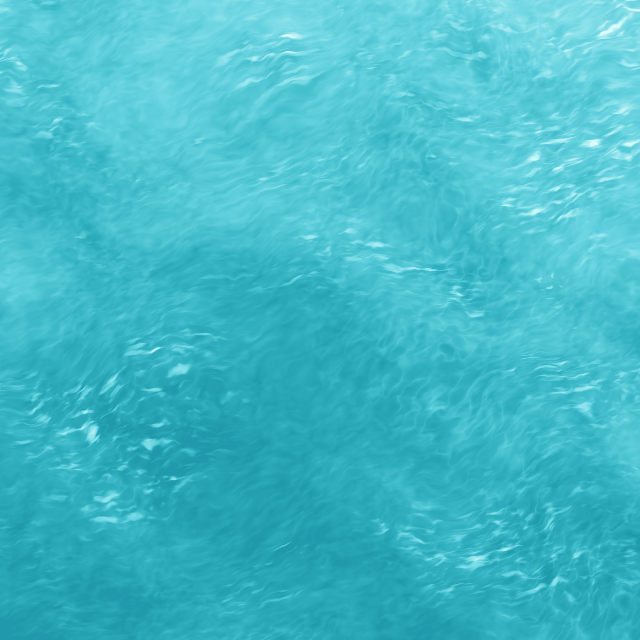
Reproduce this texture procedurally as a Shadertoy shader.

```glsl
// Sunlit turquoise sea surface with broad swells, fine wavelets and pale glints.

const vec3 DEEP  = vec3(0.12, 0.60, 0.67);
const vec3 TEAL  = vec3(0.19, 0.69, 0.75);
const vec3 AQUA  = vec3(0.275, 0.75, 0.805);
const vec3 PALE  = vec3(0.39, 0.82, 0.87);
const vec3 FOAM  = vec3(0.51, 0.87, 0.91);
const vec3 GLINT = vec3(0.86, 0.98, 0.98);

// Random gradient in [-1, 1] for a lattice cell
vec2 hashGradient(vec2 cell) {
    vec3 q = fract(cell.xyx * vec3(0.1031, 0.1030, 0.0973));
    q += dot(q, q.yzx + 33.33);
    return 2.0 * fract((q.xx + q.yz) * q.zy) - 1.0;
}

float cornerValue(vec2 cell, vec2 local, vec2 corner) {
    return dot(hashGradient(cell + corner), local - corner);
}

float gradientNoise(vec2 p) {
    vec2 cell = floor(p), f = fract(p);
    vec2 fade = f * f * f * (f * (f * 6.0 - 15.0) + 10.0);
    float low = mix(cornerValue(cell, f, vec2(0, 0)), cornerValue(cell, f, vec2(1, 0)), fade.x);
    float high = mix(cornerValue(cell, f, vec2(0, 1)), cornerValue(cell, f, vec2(1, 1)), fade.x);
    return 1.6 * mix(low, high, fade.y);
}

float fbm(vec2 p, int octaves) {
    float sum = 0.0, amplitude = 1.0;
    for (int i = 0; i < octaves; i++) {
        sum += amplitude * gradientNoise(p);
        p = mat2(1.9, 0.4, -0.4, 1.9) * p + 17.3;
        amplitude *= 0.5;
    }
    return sum;
}

// Thin bright threads along the zero lines of the noise
float threads(vec2 p, float sharpness) {
    float crease = abs(gradientNoise(p) + 0.5 * gradientNoise(p * 2.3 + 9.7));
    return pow(max(1.0 - crease, 0.0), sharpness);
}

// Coordinates along a direction, scaled separately along and across it
vec2 along(vec2 p, float angle, vec2 frequency) {
    float c = cos(angle), s = sin(angle);
    return vec2(c * p.x + s * p.y, c * p.y - s * p.x) * frequency;
}

// Displacement that bends features of the given frequency
vec2 bend(vec2 p, float frequency, float amount) {
    return amount * vec2(fbm(p * frequency + 7.0, 3), fbm(p * frequency + 31.0, 3));
}

float linearStep(float low, float high, float x) {
    return clamp((x - low) / (high - low), 0.0, 1.0);
}

vec3 waterColor(float tone) {
    vec3 color = mix(DEEP, TEAL, linearStep(-1.8, -0.6, tone));
    color = mix(color, AQUA, linearStep(-0.6, 0.1, tone));
    color = mix(color, PALE, linearStep(0.1, 1.0, tone));
    color = mix(color, FOAM, linearStep(1.0, 1.9, tone));
    return mix(color, GLINT, linearStep(1.9, 4.4, tone));
}

void mainImage(out vec4 fragColor, in vec2 fragCoord) {
    vec2 uv = fragCoord / iResolution.xy;
    vec2 p = fragCoord / iResolution.y;

    // Bend the wave directions, then roughen the small crests
    vec2 w = p + bend(p, 3.0, 0.045);
    vec2 rough = w + bend(p, 28.0, 0.005);

    // Light falloff and broad swells
    float tone = 2.45 * (uv.y - 0.5) + 0.85 * (uv.x - 0.5) - 0.1;
    tone += 1.3 * fbm(along(w, -0.45, vec2(2.2, 4.2)) + 3.0, 4);

    // Soft mottling and fine ripples
    tone += 0.42 * fbm(along(rough, 0.6, vec2(20.0, 36.0)) + 41.0, 3);
    tone += 0.42 * fbm(along(rough, 0.4, vec2(48.0, 92.0)), 2);

    // Wavelets gathered in drifting bands
    float bands = smoothstep(-0.1, 0.6, fbm(along(w, -0.1, vec2(3.0, 6.5)) + 12.0, 4));
    float dashes = smoothstep(0.15, 0.9, fbm(along(rough, 0.2, vec2(22.0, 78.0)) + 63.0, 3));
    float slivers = smoothstep(0.2, 0.9, fbm(along(rough, 0.35, vec2(38.0, 120.0)) + 23.0, 2));
    tone += 0.7 * bands * (threads(along(rough, 0.3, vec2(17.0, 52.0)), 6.0) - 0.3);
    tone += (0.3 + 2.7 * bands) * dashes + (0.3 + 1.4 * bands) * slivers;
    tone -= 0.2 * bands;

    // Crumpled translucent water, mostly toward the right
    float crumple = smoothstep(0.0, 0.7, fbm(w * 3.5 + 85.0, 3) + 0.8 * (uv.x - 0.55));
    tone += 0.8 * crumple * (threads(along(rough, 0.8, vec2(20.0, 36.0)) + 29.0, 5.0) - 0.35);

    // Sparse sun glints
    float sparse = smoothstep(0.45, 0.9, fbm(along(w, 0.05, vec2(5.0, 11.0)) + 97.0, 2));
    float sparks = smoothstep(0.3, 0.75, fbm(along(rough, 0.25, vec2(45.0, 110.0)) + 51.0, 2));
    tone += 2.0 * sparse * sparks;

    fragColor = vec4(waterColor(tone), 1.0);
}
```
